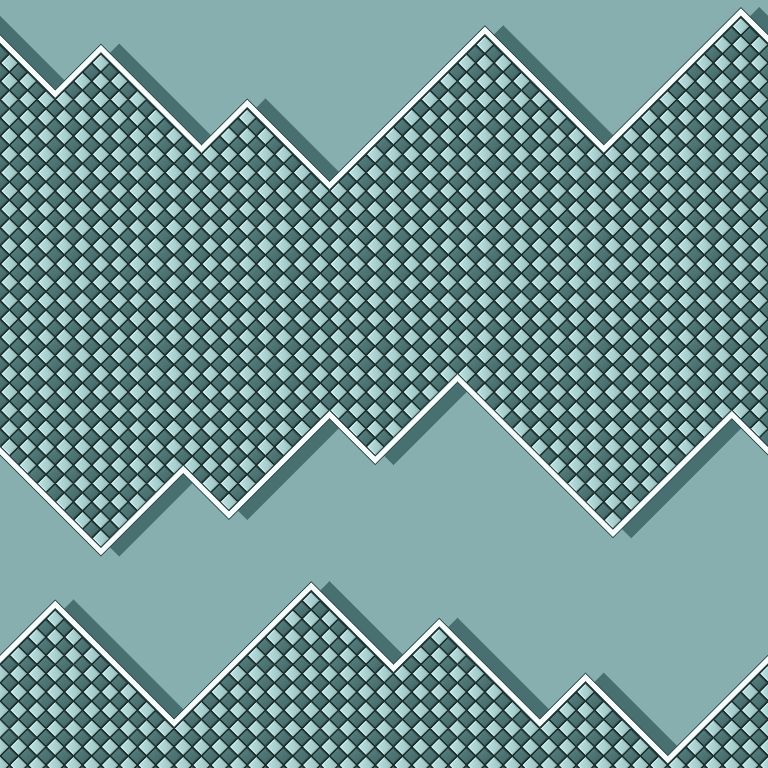
Reproduce this pattern procedurally as a Shadertoy shader.

```glsl
// Zigzag-edged bands of bevelled diamond tiles over a flat teal ground.
// Every edge has slope one, so each outline is an envelope of 45 degree cones;
// a white rim, a thin dark outline and a sideways shadow finish each band.

const float COLUMNS = 42.0;                    // tiles across the canvas
const vec2 BAND_SHIFT = vec2(18.5, 31.4);      // step from one band to the next
const vec2 TILE_CENTER = vec2(0.52, 0.44);     // centre of a light tile
const float SHADOW_OFFSET = 1.0;
const float RIM_HALF = 0.14;
const float OUTLINE_HALF = 0.19;
const float GAP_HALF = 0.055;

const vec3 GROUND = vec3(0.53, 0.685, 0.685);
const vec3 SHADOW = vec3(0.285, 0.44, 0.44);
const vec3 RIM = vec3(0.97, 0.99, 0.99);
const vec3 OUTLINE = vec3(0.18, 0.28, 0.28);
const vec3 GAP = vec3(0.10, 0.16, 0.16);
const vec3 LIGHT_TILE = vec3(0.67, 0.82, 0.82);
const vec3 LIGHT_EDGE = vec3(0.86, 0.96, 0.96);
const vec3 DARK_TILE = vec3(0.30, 0.45, 0.45);
const vec3 DARK_EDGE = vec3(0.20, 0.31, 0.31);

// Apexes of the outline, in tiles, with y measured downward
const vec2 PEAKS[4] = vec2[4](vec2(5.52, 2.65), vec2(13.52, 5.65),
                              vec2(26.52, 1.65), vec2(40.52, 0.65));
const vec2 DIPS[4] = vec2[4](vec2(5.52, 30.17), vec2(12.52, 28.17),
                             vec2(20.52, 25.17), vec2(33.52, 29.17));

// Horizontal distance on the repeating strip
float wrappedDistance(float a, float b) {
    return abs(mod(a - b + 0.5 * COLUMNS, COLUMNS) - 0.5 * COLUMNS);
}

// Distance inside the band, negative outside
float bandDepth(vec2 p) {
    float top = 1e3;
    float bottom = -1e3;
    for (int i = 0; i < 4; i++) {
        top = min(top, PEAKS[i].y + wrappedDistance(p.x, PEAKS[i].x));
        bottom = max(bottom, DIPS[i].y - wrappedDistance(p.x, DIPS[i].x));
    }
    return min(p.y - top, bottom - p.y) * 0.70711;
}

// Smoothed step, one pixel wide
float cover(float d, float px) {
    return smoothstep(-0.5 * px, 0.5 * px, d);
}

// Checkerboard of bevelled diamonds
vec3 tileColor(vec2 p, float px) {
    vec2 s = p - TILE_CENTER;
    vec2 r = vec2(s.x + s.y, s.x - s.y);
    vec2 cell = floor(r + 0.5);
    vec2 f = r - cell;                         // x: down-right, y: up-right
    float isDark = mod(cell.x + cell.y, 2.0);
    float w = 1.4142 * px;

    float litSide = 1.0 - cover(min(f.x, f.y) + 0.36, w);
    float shadedSide = cover(max(f.x, f.y) - 0.36, w);
    vec3 light = LIGHT_TILE * (1.0 - 0.10 * (f.x + f.y));
    light = mix(light, LIGHT_EDGE, 0.75 * litSide);
    light = mix(light, GROUND, 0.65 * shadedSide);
    vec3 dark = DARK_TILE * (1.0 - 0.16 * f.x);
    dark = mix(dark, DARK_EDGE, 0.8 * shadedSide);

    vec3 col = mix(light, dark, isDark);
    float edge = 0.5 - max(abs(f.x), abs(f.y));
    return mix(GAP, col, cover(edge - GAP_HALF, w));
}

void mainImage(out vec4 fragColor, in vec2 fragCoord) {
    float px = COLUMNS / iResolution.y;
    vec2 p = vec2(fragCoord.x, iResolution.y - fragCoord.y) * px;
    vec3 col = GROUND;

    for (int i = 0; i < 2; i++) {
        vec2 q = p - float(i) * BAND_SHIFT;
        float depth = bandDepth(q);
        float shadowDepth = bandDepth(q - vec2(SHADOW_OFFSET, 0.0));

        // Shadow, outline, rim, then tiles
        col = mix(col, SHADOW, cover(shadowDepth + OUTLINE_HALF, px));
        col = mix(col, OUTLINE, cover(depth + OUTLINE_HALF, px));
        col = mix(col, RIM, cover(depth + RIM_HALF, px));
        col = mix(col, OUTLINE, cover(depth - RIM_HALF, px));
        col = mix(col, tileColor(q, px), cover(depth - OUTLINE_HALF, px));
    }
    fragColor = vec4(col, 1.0);
}
```
